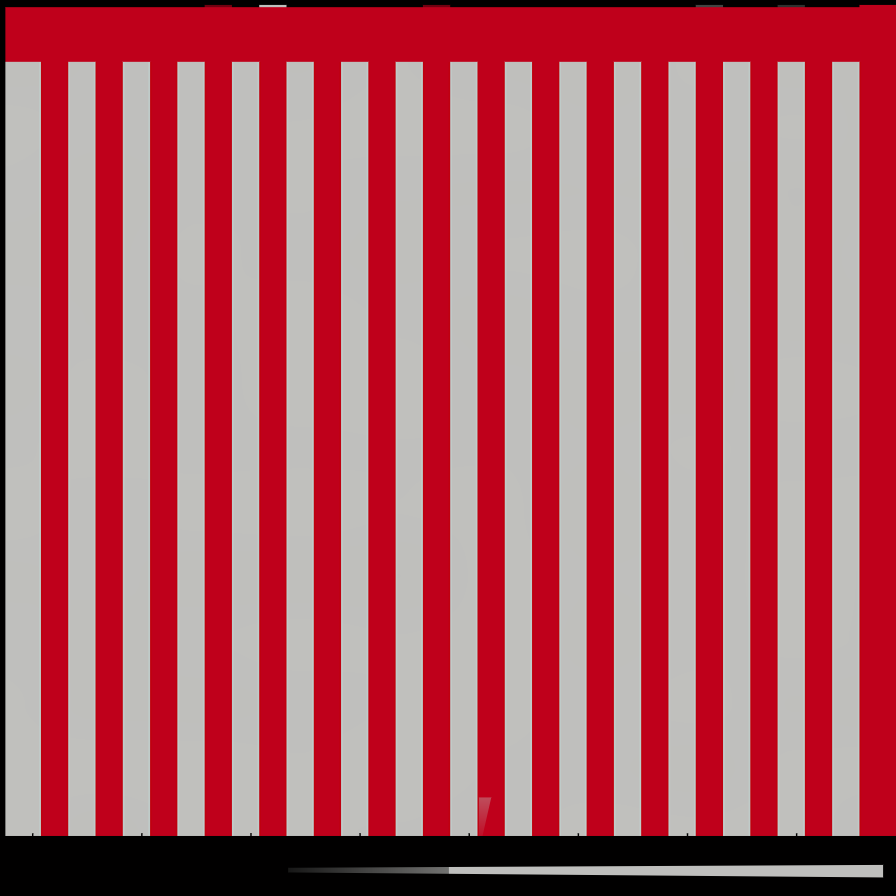
Give the GLSL for this pattern, as a Shadertoy shader.

```glsl
// Red and grey vertical stripes hanging from a red top band on black,
// with a tapered grey sliver below. Stripes are a repeated signed distance;
// hashes add frayed nicks and faint mottling.

const vec3 RED = vec3(0.75, 0.0, 0.105);
const vec3 RED_RIM = vec3(0.75, 0.0, 0.05);
const vec3 GREY = vec3(0.75, 0.75, 0.74);
const vec3 GREY_RIM = vec3(0.75, 0.81, 0.80);
const vec3 BACKDROP = vec3(0.003, 0.0, 0.0);

const float STRIPE_START = 0.0457;
const float PERIOD = 0.0609;
const float LAST_STRIPE = 15.0;
const vec2 CLOTH_MIN = vec2(0.006, 0.067);
const vec2 CLOTH_MAX = vec2(1.01, 0.992);
const float BAND_BOTTOM = 0.931;

float hash(vec2 p) {
    vec3 q = fract(vec3(p.xyx) * 0.1031);
    q += dot(q, q.yzx + 33.33);
    return fract((q.x + q.y) * q.z);
}

float valueNoise(vec2 p) {
    vec2 i = floor(p), f = fract(p);
    f = f * f * (3.0 - 2.0 * f);
    return mix(mix(hash(i), hash(i + vec2(1, 0)), f.x),
               mix(hash(i + vec2(0, 1)), hash(i + vec2(1, 1)), f.x), f.y);
}

// Coverage of a shape from its signed distance
float fill(float d, float px) {
    return clamp(0.5 - d / px, 0.0, 1.0);
}

float box(vec2 p, vec2 lo, vec2 hi) {
    vec2 d = max(lo - p, p - hi);
    return max(d.x, d.y);
}

// Negative inside red; clamping widens the first grey and last red stripe
float stripes(float x) {
    float p = clamp((x - STRIPE_START) / PERIOD, -0.25, LAST_STRIPE + 0.25);
    return (abs(fract(p + 0.25) - 0.5) - 0.25) * PERIOD;
}

// Striped fabric with thin rims beside every colour change
vec3 fabric(vec2 uv, float px) {
    float d = stripes(uv.x);
    float rim = 1.0 - smoothstep(0.0012, 0.0026, abs(d));
    rim *= step(uv.y, BAND_BOTTOM);
    vec3 grey = mix(GREY, GREY_RIM, rim * 0.8);
    grey += 0.006 * (valueNoise(uv * vec2(9.0, 14.0)) - 0.5);
    vec3 red = mix(RED, RED_RIM, rim * 0.8);
    return mix(grey, red, fill(min(d, BAND_BOTTOM - uv.y), px));
}

// Small pale fold at the foot of one stripe
float fold(vec2 uv, float px) {
    float t = clamp((uv.y - CLOTH_MIN.y) / 0.043, 0.0, 1.0);
    float right = 0.5345 + mix(0.004, 0.0138, t);
    float shape = fill(box(uv, vec2(0.5345, CLOTH_MIN.y), vec2(right, 0.11)), px);
    return shape * mix(0.08, 0.4, t);
}

// Tiny nicks in the lower hem, on a grid two stripes wide
float nicks(vec2 uv, float px) {
    float c = (uv.x - 0.0365) / (2.0 * PERIOD);
    float id = floor(c + 0.5);
    float away = abs(c - id) * 2.0 * PERIOD;
    float depth = 0.003 * step(0.35, hash(vec2(id, 7.0)));
    return fill(max(away - 0.0008, uv.y - CLOTH_MIN.y - depth), px);
}

// Slivers above the top edge: half-period slot, brightness, redness
vec3 tabs(vec3 colour, vec2 uv, float px) {
    vec3 slots[6] = vec3[6](vec3(6, 0.6, 1), vec3(8, 1.0, 0), vec3(14, 0.6, 1),
                            vec3(24, 0.35, 0), vec3(27, 0.25, 0), vec3(30, 1.0, 1));
    for (int i = 0; i < 6; i++) {
        float left = STRIPE_START + slots[i].x * 0.5 * PERIOD;
        float right = left + 0.5 * PERIOD + 0.02 * step(29.0, slots[i].x);
        float d = box(uv, vec2(left, 0.99), vec2(right, 0.9945));
        colour = mix(colour, mix(GREY, RED, slots[i].z) * slots[i].y, fill(d, px));
    }
    return colour;
}

// Tapered sliver: dark ramp on the left, full grey from the middle on
vec3 sliver(vec3 colour, vec2 uv, float px) {
    float t = clamp((uv.x - 0.3216) / 0.664, 0.0, 1.0);
    float halfHeight = mix(0.0026, 0.007, t);
    float d = max(abs(uv.y - mix(0.0289, 0.0277, t)) - halfHeight,
                  abs(uv.x - 0.6536) - 0.332);
    float ramp = mix(0.12, 0.6, clamp((uv.x - 0.3216) / 0.18, 0.0, 1.0));
    float tone = mix(ramp, 1.0, fill(0.501 - uv.x, px));
    return mix(colour, GREY * tone, fill(d, px));
}

void mainImage(out vec4 fragColor, in vec2 fragCoord) {
    vec2 uv = fragCoord / iResolution.xy;
    float px = 1.0 / min(iResolution.x, iResolution.y);

    vec3 colour = sliver(tabs(BACKDROP, uv, px), uv, px);
    vec3 cloth = mix(fabric(uv, px), GREY, fold(uv, px));
    float cover = fill(box(uv, CLOTH_MIN, CLOTH_MAX), px);
    colour = mix(colour, cloth, cover * (1.0 - nicks(uv, px)));

    fragColor = vec4(colour, 1.0);
}
```
